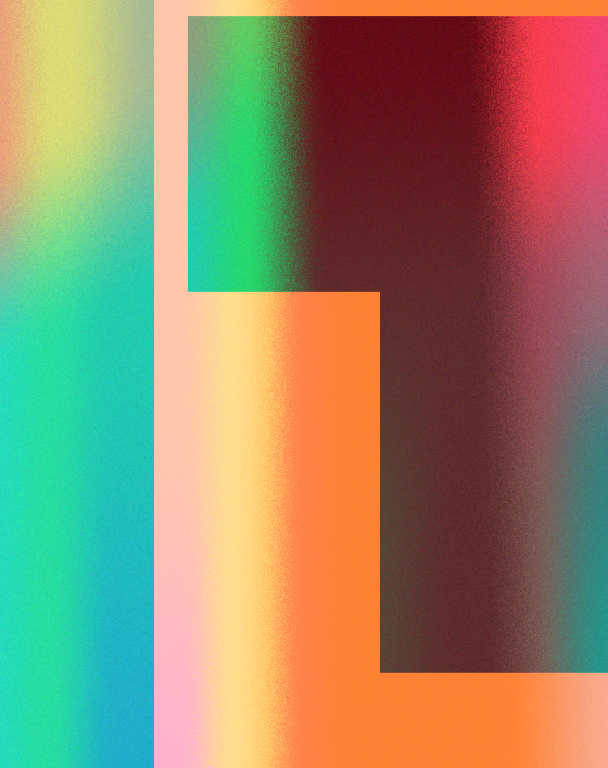
This background is drawn by a WebGL 1 fragment shader. Its source:

```glsl
precision highp float;
uniform vec2 u_resolution;

// Layout: left, bottom, right, top
const vec4 PANEL = vec4(-0.1, -0.1, 0.2533, 1.1);
const vec4 BAR   = vec4(0.309, 0.620, 1.1, 0.979);
const vec4 STEM  = vec4(0.625, 0.124, 1.1, 0.979);

// Grain
const float GRAIN_CELLS = 560.0;
const float GRAIN_SPREAD = 0.026;
const float GRAIN_TINT = 0.06;

// Backdrop
const vec3 PEACH  = vec3(1.00, 0.78, 0.67);
const vec3 PINK   = vec3(1.00, 0.70, 0.81);
const vec3 CREAM  = vec3(1.00, 0.87, 0.56);
const vec3 GOLD   = vec3(1.00, 0.78, 0.40);
const vec3 CORAL  = vec3(1.00, 0.51, 0.30);
const vec3 ORANGE = vec3(1.00, 0.51, 0.20);
const vec3 SALMON = vec3(0.97, 0.67, 0.57);

// Left panel
const vec3 BLUSH  = vec3(0.93, 0.60, 0.48);
const vec3 LIME   = vec3(0.86, 0.86, 0.46);
const vec3 SAGE   = vec3(0.65, 0.73, 0.58);
const vec3 AQUA   = vec3(0.14, 0.86, 0.74);
const vec3 MINT   = vec3(0.15, 0.87, 0.63);
const vec3 TEAL   = vec3(0.13, 0.80, 0.68);
const vec3 AZURE  = vec3(0.12, 0.68, 0.80);

// Dark shape
const vec3 GREEN  = vec3(0.15, 0.85, 0.43);
const vec3 FERN   = vec3(0.40, 0.80, 0.38);
const vec3 MAROON = vec3(0.39, 0.04, 0.08);
const vec3 UMBER  = vec3(0.37, 0.17, 0.17);
const vec3 OLIVE  = vec3(0.34, 0.27, 0.21);
const vec3 RED    = vec3(0.97, 0.24, 0.30);
const vec3 ROSE   = vec3(0.62, 0.28, 0.34);
const vec3 DUST   = vec3(0.50, 0.36, 0.33);
const vec3 HOT    = vec3(0.95, 0.27, 0.44);
const vec3 MAUVE  = vec3(0.62, 0.40, 0.45);
const vec3 SLATE  = vec3(0.22, 0.50, 0.49);
const vec3 SEA    = vec3(0.13, 0.59, 0.54);

float hash(vec2 p) {
  vec3 q = fract(vec3(p.xyx) * 0.1031);
  q += dot(q, q.yzx + 33.33);
  return fract((q.x + q.y) * q.z);
}

// Antialiased coverage of a rectangle
float rect(vec2 uv, vec4 r) {
  vec2 d = min(uv - r.xy, r.zw - uv) * u_resolution;
  return clamp(min(d.x, d.y) + 0.5, 0.0, 1.0);
}

vec3 backdrop(vec2 p) {
  vec3 side = mix(PINK, PEACH, smoothstep(-0.05, 0.5, p.y));
  vec3 c = mix(side, CREAM, smoothstep(0.30, 0.385, p.x));
  c = mix(c, GOLD, smoothstep(0.38, 0.46, p.x));
  c = mix(c, CORAL, smoothstep(0.43, 0.495, p.x));
  c = mix(c, ORANGE, smoothstep(0.48, 0.58, p.x));
  float corner = smoothstep(0.82, 1.02, p.x) * (1.0 - smoothstep(0.1, 0.9, p.y));
  return mix(c, SALMON, corner);
}

vec3 leftPanel(vec2 p) {
  vec3 warm = mix(BLUSH, LIME, smoothstep(-0.02, 0.09, p.x));
  warm = mix(warm, SAGE, smoothstep(0.11, 0.25, p.x));
  vec3 deep = mix(AZURE, TEAL, smoothstep(-0.05, 0.65, p.y));
  vec3 cool = mix(AQUA, MINT, smoothstep(0.0, 0.075, p.x));
  cool = mix(cool, deep, smoothstep(0.08, 0.19, p.x));
  float horizon = 0.64 + 0.42 * p.x;
  return mix(cool, warm, smoothstep(horizon - 0.13, horizon + 0.17, p.y));
}

vec3 darkShape(vec2 p) {
  // Body, browner towards the lower left
  vec3 c = mix(UMBER, MAROON, smoothstep(0.55, 0.98, p.y));
  float brown = (1.0 - smoothstep(0.61, 0.75, p.x)) * (1.0 - smoothstep(0.3, 0.65, p.y));
  c = mix(c, OLIVE, brown);

  // Green glow on the left
  vec3 rim = mix(TEAL, SAGE * 0.85, smoothstep(0.68, 0.96, p.y));
  vec3 leaf = mix(GREEN, FERN, smoothstep(0.8, 1.0, p.y));
  vec3 glow = mix(rim, leaf, smoothstep(0.31, 0.41, p.x));
  c = mix(glow, c, smoothstep(0.405, 0.535, p.x));

  // Red glow on the right, cooling downwards
  vec3 inner = mix(DUST, ROSE, smoothstep(0.3, 0.62, p.y));
  inner = mix(inner, RED, smoothstep(0.60, 0.85, p.y));
  vec3 outer = mix(SEA, SLATE, smoothstep(0.13, 0.42, p.y));
  outer = mix(outer, MAUVE, smoothstep(0.38, 0.64, p.y));
  outer = mix(outer, HOT, smoothstep(0.60, 0.88, p.y));
  float start = mix(0.80, 0.765, p.y);
  c = mix(c, inner, smoothstep(start, start + 0.12, p.x));
  return mix(c, outer, smoothstep(0.87, 1.0, p.x));
}

void main() {
  vec2 uv = gl_FragCoord.xy / u_resolution;
  vec2 cell = floor(gl_FragCoord.xy / u_resolution.x * GRAIN_CELLS);
  vec3 grain = vec3(hash(cell), hash(cell + 71.0), hash(cell + 153.0)) - 0.5;

  // Grain scatters the gradients, while the shape edges stay crisp
  vec2 p = uv + grain.xy * GRAIN_SPREAD;
  float dark = max(rect(uv, BAR), rect(uv, STEM));
  float panel = rect(uv, PANEL);
  vec3 color = mix(backdrop(p), darkShape(p), dark);
  color = mix(color, leftPanel(p), panel);
  color += grain * GRAIN_TINT * mix(0.25, 1.0, max(dark, panel));
  gl_FragColor = vec4(clamp(color, 0.0, 1.0), 1.0);
}
```
